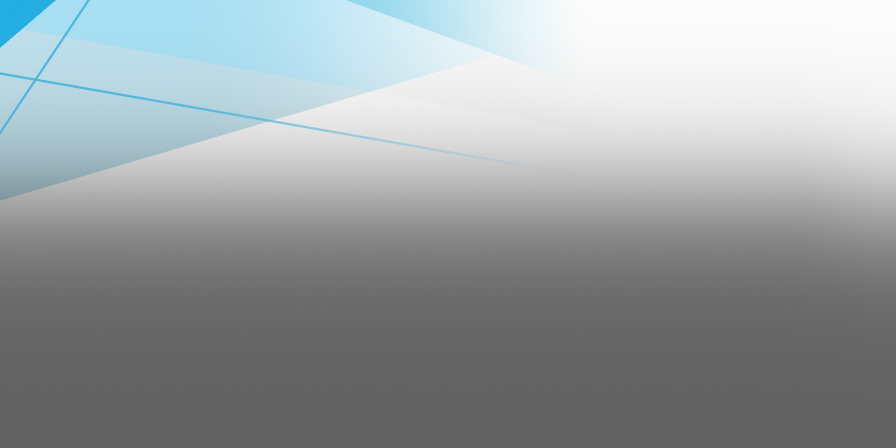
Reproduce this background procedurally as a Shadertoy shader.

```glsl
// Pale blue translucent facets and thin lines over a white to grey fade.

const vec3 WHITE = vec3(1.0);
const vec3 FACET_TINT = vec3(0.76, 0.89, 0.935);
const vec3 BAND_TINT = vec3(0.88, 0.995, 1.03);
const vec3 GLOW_TINT = vec3(0.57, 0.85, 0.94);
const vec3 CORNER_BLUE = vec3(0.14, 0.68, 0.88);
const vec3 LINE_BLUE = vec3(0.29, 0.70, 0.86);

// Signed distance to the line a-b; negative above it when b lies to the right.
float lineDistance(vec2 p, vec2 a, vec2 b) {
    vec2 d = normalize(b - a);
    return dot(p - a, vec2(-d.y, d.x));
}

// Smooth coverage of the side with negative distance.
float cover(float d, float pixel) {
    return clamp(0.5 - d / pixel, 0.0, 1.0);
}

float stroke(float d, float halfWidth, float pixel) {
    return cover(abs(d) - halfWidth, pixel);
}

// One at the left, falling smoothly to zero at the right.
float fadeRight(float x, float start, float end) {
    return 1.0 - smoothstep(start, end, x);
}

float hash(vec2 p) {
    return fract(sin(dot(p, vec2(12.9898, 78.233))) * 43758.5453);
}

// Soft S-shaped fall from white to dark grey, a little lower at the right.
float backdrop(vec2 p) {
    float center = 0.43 + 0.025 * smoothstep(1.75, 2.0, p.x);
    float dark = 1.0 / (1.0 + exp(-11.0 * (p.y - center)));
    return mix(0.993, 0.383, dark);
}

void mainImage(out vec4 fragColor, in vec2 fragCoord) {
    // Height is one unit, with y measured down from the top.
    float pixel = 1.0 / iResolution.y;
    vec2 p = vec2(fragCoord.x, iResolution.y - fragCoord.y) * pixel;
    vec3 color = vec3(backdrop(p));

    // Facet edges
    float aboveLower = cover(lineDistance(p, vec2(0.0, 0.448), vec2(1.107, 0.122)), pixel);
    float aboveUpper = cover(lineDistance(p, vec2(0.771, 0.0), vec2(1.107, 0.122)), pixel);
    float aboveBand = cover(lineDistance(p, vec2(0.0, 0.057), vec2(0.833, 0.206)), pixel);
    float inCorner = cover(lineDistance(p, vec2(0.0, 0.107), vec2(0.125, 0.0)), pixel);

    // Large facet with a brighter upper band
    float facet = aboveLower * (1.0 - aboveUpper);
    vec3 tint = FACET_TINT * mix(WHITE, BAND_TINT, aboveBand);
    color *= mix(WHITE, tint, facet * fadeRight(p.x, 0.4, 1.32));

    // Blue glow beyond the upper edge
    color *= mix(WHITE, GLOW_TINT, aboveUpper * fadeRight(p.x, 0.72, 1.34));

    // Faint continuation of the upper edge
    float veil = (1.0 - aboveUpper) * (1.0 - aboveLower) * aboveBand;
    color *= 1.0 - 0.015 * veil * fadeRight(p.x, 1.1, 1.4);

    // Solid corner and crossing lines
    color = mix(color, CORNER_BLUE, inCorner);
    float steep = stroke(lineDistance(p, vec2(0.0, 0.297), vec2(0.198, 0.0)), 0.0026, pixel);
    float shallow = stroke(lineDistance(p, vec2(0.0, 0.164), vec2(1.38, 0.406)), 0.0026, pixel);
    color = mix(color, LINE_BLUE, 0.9 * steep);
    color = mix(color, LINE_BLUE, 0.9 * shallow * fadeRight(p.x, 0.2, 1.4));

    // Fine dither against banding
    color += (hash(fragCoord) - 0.5) / 255.0;
    fragColor = vec4(clamp(color, 0.0, 1.0), 1.0);
}
```
